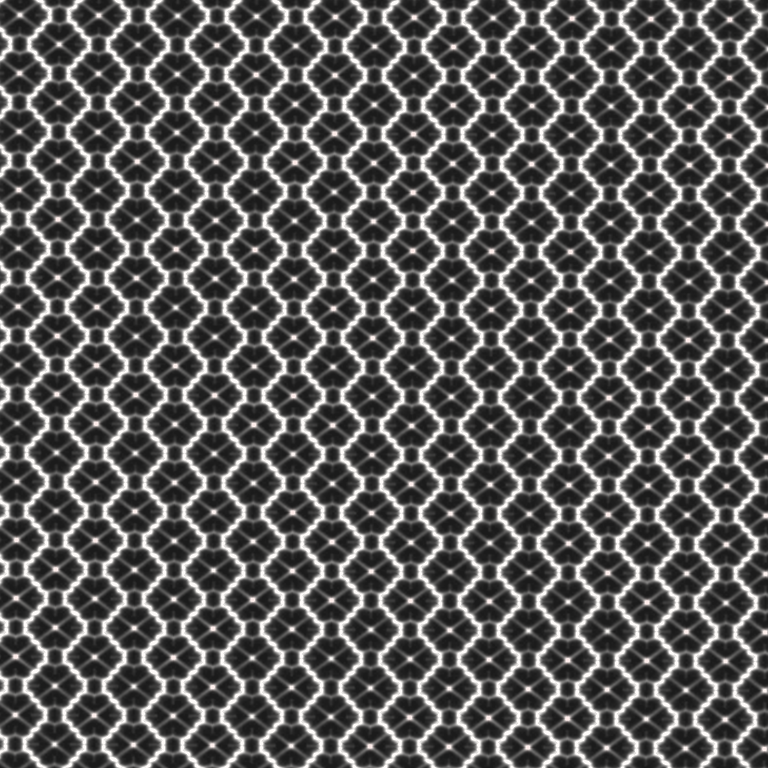
Give the GLSL for this pattern, as a WebGL 2 fragment shader.

```glsl
#version 300 es
precision highp float;

uniform vec2 u_resolution;
out vec4 fragColor;

// Lattice, in percent of the canvas
const vec2 PERIOD = vec2(10.27, 7.595);
const vec2 HALF_CELL = 0.5 * PERIOD;
const vec2 ANCHOR = vec2(2.6, 98.05);
const float TILT = 0.0066;

// Staircase outline of one quadrant, up to its midpoint
const vec2 BAR_FOOT = vec2(3.88, 0.0);
const vec2 BAR_HEAD = vec2(3.88, 0.58);
const vec2 STEP_OUTER = vec2(3.14, 1.04);
const vec2 STEP_INNER = vec2(2.94, 1.62);

// Closing arc between a petal tip and the dark oval beyond it
const vec2 ARC_SIDE = vec2(1.15, 3.0);
const vec2 ARC_NOTCH = vec2(0.0, 2.62);

// Widths and strengths
const float LINE_WIDTH = 0.37;
const float LINE_GAIN = 0.86;
const float BEAD_PITCH = 0.8;
const float BEAD_GAIN = 0.16;
const float HAZE_WIDTH = 0.80;
const float HAZE_GAIN = 0.17;
const float VEIN_WIDTH = 0.30;
const float VEIN_GAIN = 0.36;
const float ARC_WIDTH = 0.30;
const float ARC_GAIN = 0.30;
const float DOT_WIDTH = 0.40;
const float WEAR = 0.08;

const vec3 INK = vec3(0.105, 0.105, 0.105);
const vec3 CREAM = vec3(1.0, 0.99, 0.98);
const vec3 DOT_TINT = vec3(0.0, -0.07, -0.07);
const float TAU = 6.28318;

float hash(vec2 p) {
    return fract(sin(dot(p, vec2(127.1, 311.7))) * 43758.5453);
}

float valueNoise(vec2 p) {
    vec2 cell = floor(p);
    vec2 f = fract(p);
    f = f * f * (3.0 - 2.0 * f);
    float low = mix(hash(cell), hash(cell + vec2(1, 0)), f.x);
    float high = mix(hash(cell + vec2(0, 1)), hash(cell + vec2(1, 1)), f.x);
    return mix(low, high, f.y);
}

float glow(float dist, float width) {
    float t = dist / width;
    return exp(-t * t);
}

float segmentDistance(vec2 p, vec2 a, vec2 b) {
    vec2 ab = b - a;
    return length(p - a - ab * clamp(dot(p - a, ab) / dot(ab, ab), 0.0, 1.0));
}

float halfOutline(vec2 p) {
    float d = segmentDistance(p, BAR_FOOT, BAR_HEAD);
    d = min(d, segmentDistance(p, BAR_HEAD, STEP_OUTER));
    d = min(d, segmentDistance(p, STEP_OUTER, STEP_INNER));
    return min(d, segmentDistance(p, STEP_INNER, 0.5 * HALF_CELL));
}

void main() {
    vec2 canvas = 100.0 * gl_FragCoord.xy / u_resolution;
    vec2 offset = canvas - ANCHOR;
    float c = cos(TILT);
    float s = sin(TILT);
    vec2 grid = vec2(c * offset.x - s * offset.y, s * offset.x + c * offset.y);

    // Fold into one quadrant, then onto the nearer of the staggered motifs
    vec2 id = floor(grid / PERIOD + 0.5);
    vec2 local = grid - id * PERIOD;
    vec2 p = abs(local);
    float border = clamp(0.5 * (HALF_CELL.x + HALF_CELL.y) - p.y,
                         HALF_CELL.x - BAR_FOOT.x, BAR_FOOT.x);
    float outline = min(halfOutline(p), halfOutline(HALF_CELL - p));
    if (p.x > border) {
        p = HALF_CELL - p;
        id += 0.5 * sign(local);
    }
    float variation = hash(id * 2.0 + 19.0) - 0.5;
    float wear = 1.0 + WEAR * (valueNoise(canvas * 0.8) - 0.5);

    // Beaded bright outline with its soft haze
    float bead = 1.0 + BEAD_GAIN * cos(TAU * (p.y - 0.5 * HALF_CELL.y) / BEAD_PITCH);
    float tone = LINE_GAIN * wear * bead * glow(outline, LINE_WIDTH);
    tone += HAZE_GAIN * glow(outline, HAZE_WIDTH);

    // Grey veins between the petals, fading outwards
    float vein = segmentDistance(p, vec2(0.0), 0.47 * HALF_CELL);
    float fade = 1.0 - 0.18 * length(p);
    tone += VEIN_GAIN * (1.0 + 0.3 * variation) * fade * glow(vein, VEIN_WIDTH);

    // Notched petal tips and faint ribs
    tone += ARC_GAIN * (1.0 + 0.4 * variation) * glow(segmentDistance(p, ARC_SIDE, ARC_NOTCH), ARC_WIDTH);
    tone += 0.13 * glow(segmentDistance(p, vec2(2.2, 0.0), vec2(3.3, 0.0)), 0.25);
    tone += 0.09 * glow(segmentDistance(p, vec2(0.0, 1.7), ARC_NOTCH), 0.25);

    // White centre dot
    float spot = glow(length(p), DOT_WIDTH);
    tone += (0.85 + 0.2 * variation) * spot;

    // Fine grain
    tone += 0.04 * (valueNoise(canvas * 3.5) - 0.5);

    vec3 color = mix(INK, CREAM, clamp(tone, 0.0, 1.0));
    color += DOT_TINT * spot * (0.5 + variation);
    fragColor = vec4(color, 1.0);
}
```
